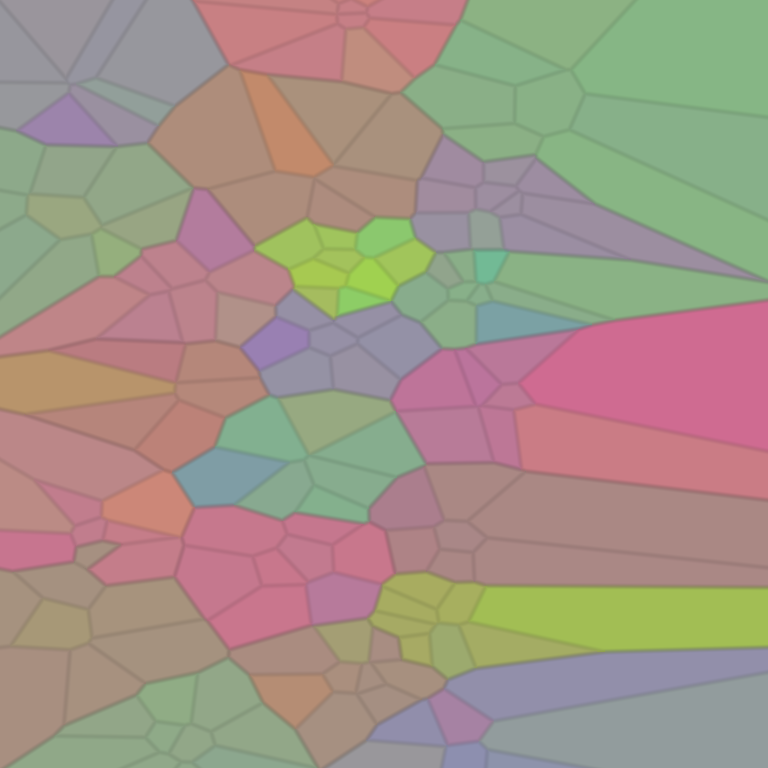
Write a Shadertoy shader that draws this pattern.

```glsl
#define ROWS 7.0
#define STRETCH 1.45
#define SCATTER vec2(0.16, 0.060)
#define RING_MIN 0.026
#define RING_MAX 0.066
#define LINE_WIDTH 0.0052
#define SOFTNESS 0.0042
#define INNER_LINE 0.085
#define OUTER_LINE 0.13
#define GROUP_TINT 0.10
#define CELL_TINT 0.03
#define ACCENT_TINT 0.17

const float COLUMNS = 3.0;
const float TAU = 6.2831853;
const vec3 SAGE = vec3(0.55, 0.68, 0.53);
const vec3 BROWN = vec3(0.69, 0.54, 0.49);
const vec3 LAVENDER = vec3(0.59, 0.57, 0.64);
const vec3 ROSE = vec3(0.77, 0.49, 0.54);
const vec3 OLIVE = vec3(0.67, 0.64, 0.40);
const vec3 LIME = vec3(0.62, 0.75, 0.39);

// A ring of cell seeds that share one base colour
struct Group {
    vec2 centre;
    float radius, wobble, count, total, phase;
};

vec3 hash3(vec2 p) {
    vec3 q = fract(vec3(p.xyx + 4.0) * vec3(0.1031, 0.1030, 0.0973));
    q += dot(q, q.yxz + 33.33);
    return fract((q.xxy + q.yzz) * q.zyx);
}

Group makeGroup(vec2 slot) {
    vec3 a = hash3(slot * 7.3 + 11.0);
    vec3 b = hash3(slot * 5.7 + 47.0);
    // Seeds crowd the middle, so the side cells stretch outwards
    float stagger = 0.25 + 0.5 * mod(slot.x, 2.0);
    vec2 centre = vec2(0.17 + 0.24 * slot.x, (slot.y + stagger) / ROWS);
    centre += (a.xy - 0.5) * SCATTER;
    centre.x /= STRETCH;
    float count = 6.0 + floor(3.0 * b.x);
    float hub = floor(3.0 * b.y);
    return Group(centre, mix(RING_MIN, RING_MAX, a.z), b.z,
                 count, count + hub, a.x * TAU);
}

vec2 seedPoint(Group g, vec2 slot, float k) {
    vec3 h = hash3(slot * 13.1 + k * 3.7 + 5.0) - 0.5;
    if (k >= g.count) return g.centre + h.xy * g.radius * 0.8;
    float angle = g.phase + TAU * (k + g.wobble * h.x) / g.count;
    float reach = g.radius * (1.0 + 1.2 * g.wobble * h.y);
    return g.centre + reach * vec2(cos(angle), sin(angle));
}

// Evenly spread index per column, cut into bands by area share
vec3 baseColour(vec2 slot) {
    float t = fract(slot.y * 3.0 / ROWS + slot.x * 0.24 + 0.02);
    return t < 0.255 ? SAGE : t < 0.48 ? BROWN : t < 0.68 ? LAVENDER
         : t < 0.89 ? ROSE : t < 0.96 ? OLIVE : LIME;
}

// Hue shift that keeps the brightness
vec3 tint(vec2 key) {
    vec3 h = hash3(key);
    return h - dot(h, vec3(1.0 / 3.0));
}

vec3 cellColour(vec3 cell) {
    vec2 key = cell.xy * 17.3 + cell.z * 2.9;
    float accent = step(0.75, hash3(key + 71.0).x);
    return baseColour(cell.xy) + GROUP_TINT * tint(cell.xy * 9.1 + 23.0)
         + mix(CELL_TINT, ACCENT_TINT, accent) * tint(key + 31.0);
}

void mainImage(out vec4 fragColor, in vec2 fragCoord) {
    // Narrowed space, so that the cells come out wide
    vec2 p = fragCoord / iResolution.xy / vec2(STRETCH, 1.0);

    // Nearest seed
    float best = 1e3;
    vec2 home = vec2(0.0);
    vec3 cell = vec3(0.0);
    for (float x = 0.0; x < COLUMNS; x++)
    for (float y = 0.0; y < ROWS; y++) {
        vec2 slot = vec2(x, y);
        Group g = makeGroup(slot);
        for (float k = 0.0; k < g.total; k++) {
            vec2 s = seedPoint(g, slot, k);
            float d = dot(p - s, p - s);
            if (d < best) { best = d; home = s; cell = vec3(slot, k); }
        }
    }

    // Distance to the borders inside and around the group
    float inner = 1.0, outer = 1.0;
    vec3 neighbour = cell;
    for (float x = 0.0; x < COLUMNS; x++)
    for (float y = 0.0; y < ROWS; y++) {
        vec2 slot = vec2(x, y);
        Group g = makeGroup(slot);
        bool same = slot == cell.xy;
        for (float k = 0.0; k < g.total; k++) {
            if (same && k == cell.z) continue;
            vec2 s = seedPoint(g, slot, k);
            vec2 across = s - home;
            // Length of the border normal undoes the narrowing
            float d = dot(0.5 * (s + home) - p, across)
                    / length(across / vec2(STRETCH, 1.0));
            if (d < min(inner, outer)) neighbour = vec3(slot, k);
            if (same) inner = min(inner, d);
            else outer = min(outer, d);
        }
    }

    // Soft fills under thin darker lines
    float blend = 0.5 - 0.5 * smoothstep(-SOFTNESS, SOFTNESS, min(inner, outer));
    vec3 colour = mix(cellColour(cell), cellColour(neighbour), 2.0 * blend);
    float innerLine = 1.0 - smoothstep(0.0, LINE_WIDTH, inner);
    float outerLine = 1.0 - smoothstep(0.0, LINE_WIDTH, outer);
    colour *= 1.0 - max(INNER_LINE * innerLine, OUTER_LINE * outerLine);
    fragColor = vec4(clamp(colour, 0.0, 1.0), 1.0);
}
```
